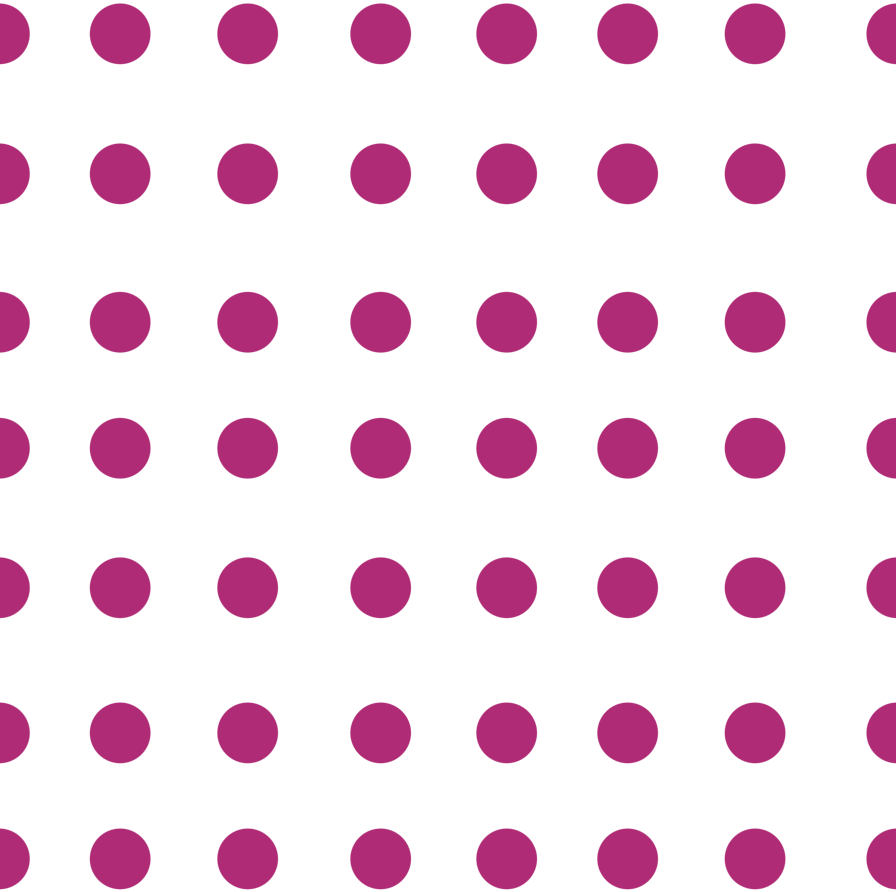
A Shadertoy shader for this pattern:

```glsl
// Flat magenta discs on white, in an unevenly spaced grid of columns and rows.
// The grid is separable: the nearest column and nearest row offsets together
// give the vector to the closest disc centre, which a circle distance shades.

const vec3 PAPER = vec3(1.0);
const vec3 MAGENTA = vec3(0.686, 0.169, 0.459);

// Lengths are in 1/768ths of the canvas width.
const float UNITS_ACROSS = 768.0;
const float DISC_RADIUS = 26.0;

// Column centres from the left, row centres from the top.
const float COLUMNS[8] = float[8](-0.5, 103.0, 212.3, 326.3, 434.3, 538.0, 647.2, 768.7);
const float ROWS[7] = float[7](29.0, 149.0, 276.2, 384.2, 503.8, 628.2, 736.2);

float nearestColumn(float x) {
    float nearest = UNITS_ACROSS;
    for (int i = 0; i < 8; i++) nearest = min(nearest, abs(x - COLUMNS[i]));
    return nearest;
}

float nearestRow(float y) {
    float nearest = UNITS_ACROSS;
    for (int i = 0; i < 7; i++) nearest = min(nearest, abs(y - ROWS[i]));
    return nearest;
}

float circleDistance(vec2 offset, float radius) {
    return length(offset) - radius;
}

// Coverage of a shape, blended over the given edge width.
float coverage(float dist, float edge) {
    return 1.0 - smoothstep(-edge, edge, dist);
}

void mainImage(out vec4 fragColor, in vec2 fragCoord) {
    float unitsPerPixel = UNITS_ACROSS / iResolution.x;
    vec2 p = vec2(fragCoord.x, iResolution.y - fragCoord.y) * unitsPerPixel;

    // Offset to the closest disc centre
    vec2 offset = vec2(nearestColumn(p.x), nearestRow(p.y));
    float dist = circleDistance(offset, DISC_RADIUS);

    // Soft-edged discs over the paper
    vec3 colour = mix(PAPER, MAGENTA, coverage(dist, 0.8 * unitsPerPixel));
    fragColor = vec4(colour, 1.0);
}
```
